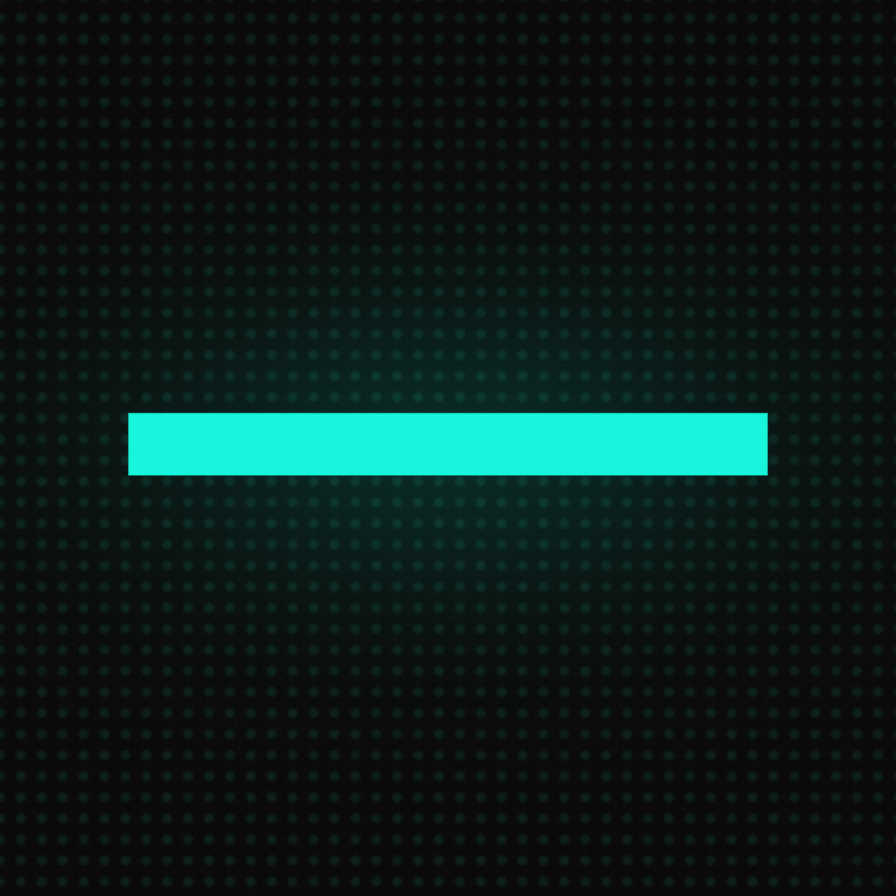
Give the GLSL for this background, as a WebGL 2 fragment shader.

```glsl
#version 300 es
precision highp float;
// A bright turquoise bar with a soft elliptical glow over a dark dotted grid.
uniform vec2 u_resolution;
out vec4 outColor;

float hash(vec2 p) {
    return fract(sin(dot(p, vec2(127.1, 311.7))) * 43758.5453);
}

float boxDistance(vec2 p, vec2 halfSize) {
    vec2 d = abs(p) - halfSize;
    return length(max(d, 0.0)) + min(max(d.x, d.y), 0.0);
}

// Soft round dots, one in the middle of each grid cell
float dotGrid(vec2 p) {
    vec2 pitch = vec2(0.02333, 0.02351);
    vec2 offset = (fract((p - vec2(0.0, 0.0153)) / pitch + 0.5) - 0.5) * pitch;
    return 1.0 - smoothstep(0.0022, 0.0082, length(offset));
}

void main() {
    vec2 uv = gl_FragCoord.xy / u_resolution;
    float pixel = 1.0 / min(u_resolution.x, u_resolution.y);

    // Near-black ground with a teal glow
    vec2 q = (uv - vec2(0.5, 0.503)) / vec2(0.37, 0.18);
    float glow = exp(-dot(q, q));
    vec3 color = vec3(0.042, 0.040, 0.037);
    color += vec3(-0.004, 0.122, 0.108) * glow;

    // Dots, slightly uneven from cell to cell; rows are counted from the top
    vec2 grid = vec2(uv.x, 1.0 - uv.y - 0.0047);
    vec2 cell = floor(grid / vec2(0.02333, 0.02351) + 0.5);
    float strength = 0.9 + 0.2 * hash(cell);
    color += vec3(0.008, 0.082, 0.060) * dotGrid(grid) * strength;

    // Flat bar with a crisp edge
    float d = boxDistance(uv - vec2(0.5, 0.5042), vec2(0.3568, 0.0348));
    color = mix(color, vec3(0.09, 0.965, 0.865), 1.0 - smoothstep(-pixel, pixel, d));

    // Fine grain
    color += (hash(floor(uv * 512.0)) - 0.5) * 0.012;
    outColor = vec4(color, 1.0);
}
```
